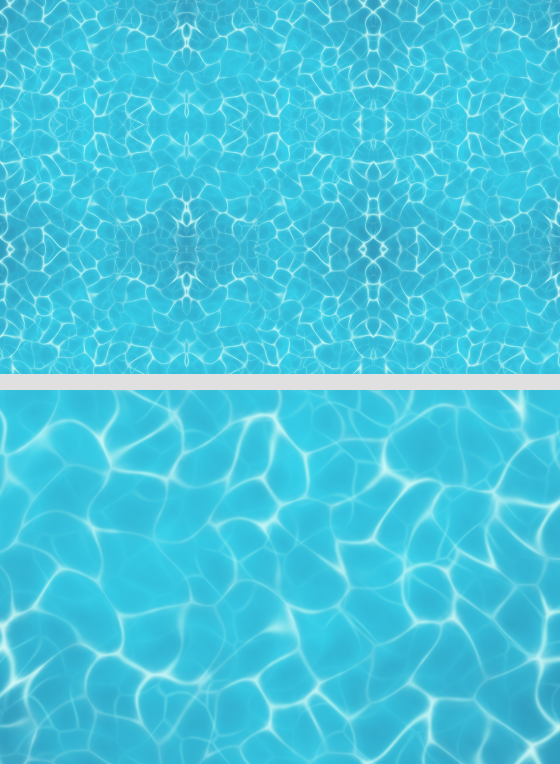
Top: the whole. Bottom: its middle third, enlarged.
A WebGL 2 fragment shader for this texture:

```glsl
#version 300 es
precision highp float;
uniform vec2 u_resolution;
out vec4 outColor;

vec2 hash2(vec2 cell) {
  vec2 k = vec2(dot(cell, vec2(127.1, 311.7)), dot(cell, vec2(269.5, 183.3)));
  return fract(sin(k) * 43758.55);
}

// Layered sines, roughly -1 to 1
float waves(vec2 p) {
  float sum = 0.0, amp = 0.5;
  for (int i = 0; i < 4; i++) {
    sum += amp * sin(p.x + 1.3 * sin(p.y)) * cos(p.y * 0.9 - 0.7 * p.x);
    p = mat2(1.4, 1.1, -1.1, 1.4) * p + 2.3;
    amp *= 0.6;
  }
  return sum;
}

// Distances to the three nearest cell centres, sorted
vec3 cellular(vec2 p) {
  vec2 base = floor(p);
  vec3 nearest = vec3(9.0);
  for (int y = -2; y <= 2; y++) {
    for (int x = -2; x <= 2; x++) {
      vec2 cell = base + vec2(x, y);
      float d = distance(p, cell + 0.05 + 0.9 * hash2(cell));
      if (d < nearest.x) nearest = vec3(d, nearest.xy);
      else if (d < nearest.y) nearest = vec3(nearest.x, d, nearest.y);
      else nearest.z = min(nearest.z, d);
    }
  }
  return nearest;
}

vec2 ripple(vec2 p) {
  p += 0.24 * sin(p.yx * vec2(1.7, 1.9) + vec2(0.4, 2.1));
  return p + 0.1 * sin(p.yx * vec2(4.3, 3.7) + vec2(1.8, 0.6));
}

// Soft-edged ridge between cells
float ridge(float gap, float width) {
  return exp(-gap * gap / (width * width));
}

void main() {
  vec2 uv = gl_FragCoord.xy / u_resolution;

  // Three by three tiles, each mirrored against its neighbours
  vec2 tile = 1.0 - abs(mod(uv * 3.0 - 1.0, 2.0) - 1.0);
  vec2 p = tile * vec2(10.2, 6.8);
  float pixel = 30.6 / u_resolution.x;

  // Large caustic net and a finer, fainter one below it
  vec3 net = cellular(ripple(p) + 3.0);
  vec3 fine = cellular(ripple(p * 1.25 + 7.0) + 21.0);
  float gap = net.y - net.x;
  float fineGap = fine.y - fine.x;
  float knot = ridge(net.z - net.x, 0.17);

  // Focus of the light along the lines
  float focus = smoothstep(-0.5, 0.75, waves(p * 1.5 + 4.0));
  float fineFocus = smoothstep(-0.1, 0.8, waves(p * 1.1 + 11.0));
  float core = ridge(gap, max(0.05 + 0.035 * focus, pixel));
  float glow = ridge(gap, 0.22);
  float thread = ridge(fineGap, max(0.07, pixel * 1.2));
  float haze = ridge(fineGap, 0.4);

  // Deep water gathers at the sides and lower corners
  float side = min(tile.x, 1.0 - tile.x);
  float depth = exp(-side * 5.0) * (0.2 + 0.9 * smoothstep(0.7, 0.0, tile.y));
  depth += 0.3 * smoothstep(0.45, 0.0, tile.y);
  float shade = 0.94 - 0.8 * depth + 0.25 * waves(p * 0.8) + 0.18 * waves(p * 2.4 + 5.0);
  shade += 0.16 * haze - 0.12 * smoothstep(0.5, 0.1, net.x);

  vec3 color = mix(vec3(0.19, 0.62, 0.75), vec3(0.20, 0.78, 0.885), clamp(shade, 0.0, 1.2));
  color = mix(color, vec3(0.36, 0.86, 0.91), glow * (0.12 + 0.25 * focus));
  color = mix(color, vec3(0.52, 0.91, 0.93), thread * (0.05 + 0.4 * fineFocus));
  color = mix(color, vec3(0.80, 0.98, 0.96), core * (0.15 + 0.55 * focus));
  color = mix(color, vec3(0.92, 1.0, 0.98), knot * (0.06 + 0.5 * focus));
  outColor = vec4(color, 1.0);
}
```
